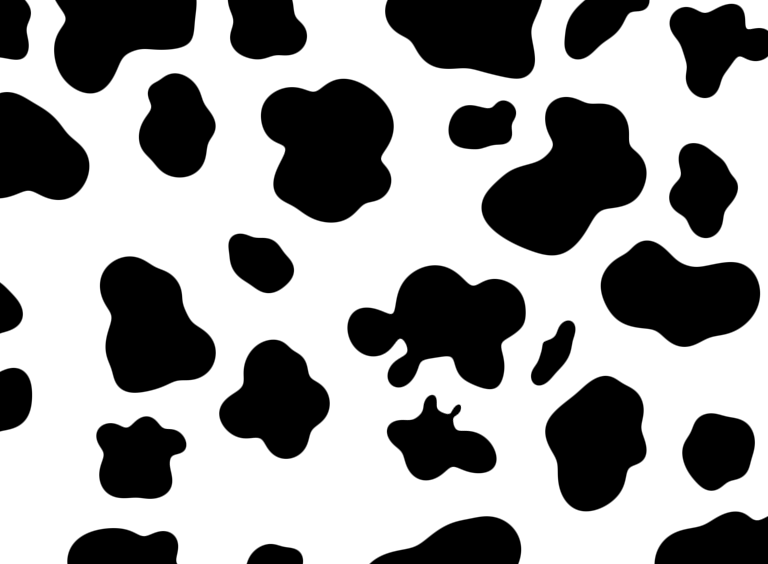
Give the GLSL for this pattern, as a Shadertoy shader.

```glsl
const vec3 HIDE_COLOR = vec3(1.0);
const vec3 SPOT_COLOR = vec3(0.0);
const float CELL = 0.25;           // grid pitch, in canvas heights
const float JITTER = 0.15;         // total shift of a spot, in canvas heights
const float LARGE_SIZE = 0.132;
const float SMALL_SIZE = 0.070;
const float SIZE_SPREAD = 0.22;
const float GAP = 0.035;           // bare hide kept between two spots
const float SHARPNESS = 70.0;      // higher gives tighter joints between lobes
const float WARP = 0.010;
const float EDGE_WIDTH = 0.75;     // half width of the edge, in pixels
const int LOBES = 5;
const float TAU = 6.2831853;

vec3 hash3(vec2 p, float seed) {
    vec3 q = fract(vec3(p.xyx + seed * 1.37) * vec3(0.1031, 0.1030, 0.0973));
    q += dot(q, q.yxz + 33.33);
    return fract((q.xxy + q.yzz) * q.zyx);
}

float circleWeight(vec2 p, float radius) {
    return exp(SHARPNESS * (radius - length(p)));
}

// Sum of soft circles: a core with lobes around it, stretched along one axis
float spotWeight(vec2 p, vec2 cell) {
    vec3 rnd = hash3(cell, 41.0);
    bool isLarge = mod(cell.x + cell.y, 2.0) < 0.5;
    float size = isLarge ? LARGE_SIZE : SMALL_SIZE;
    size *= 1.0 + SIZE_SPREAD * (2.0 * rnd.x - 1.0);

    float turn = TAU * rnd.y;
    mat2 rotation = mat2(cos(turn), sin(turn), -sin(turn), cos(turn));
    vec2 stretch = vec2(1.0 + 0.35 * rnd.z, 1.0 - 0.25 * rnd.z);
    p = rotation * p;

    float weight = circleWeight(p, 0.45 * size);
    for (int i = 0; i < LOBES; i++) {
        vec3 lobe = hash3(cell, 71.0 + 13.0 * float(i));
        float angle = TAU * (float(i) + 0.7 * lobe.x) / float(LOBES);
        float reach = size * mix(0.35, 0.90, lobe.y);
        float radius = size * mix(0.25, 0.58, lobe.z);
        vec2 center = reach * stretch * vec2(cos(angle), sin(angle));
        weight += circleWeight(p - center, radius);
    }
    return weight;
}

// Positive inside spots; neighbours keep clear of each other
float spotField(vec2 p) {
    vec2 home = floor(p / CELL);
    float strongest = 1e-30;
    float others = 1e-30;
    for (int y = -2; y <= 2; y++) {
        for (int x = -2; x <= 2; x++) {
            vec2 cell = home + vec2(x, y);
            vec2 shift = JITTER * (hash3(cell, 17.0).xy - 0.5);
            float weight = spotWeight(p - (cell + 0.5) * CELL - shift, cell);
            others += min(weight, strongest);
            strongest = max(weight, strongest);
        }
    }
    float inside = log(strongest) / SHARPNESS;
    float rival = log(others) / SHARPNESS;
    float clearance = 0.5 * (inside - rival - GAP);

    // Smooth minimum rounds the corners
    float nearest = min(inside, clearance);
    float difference = abs(inside - clearance);
    return nearest - log(1.0 + exp(-SHARPNESS * difference)) / SHARPNESS;
}

void mainImage(out vec4 fragColor, in vec2 fragCoord) {
    vec2 p = fragCoord / iResolution.y + vec2(3.1, 5.4);
    p += WARP * sin(p.yx * vec2(19.0, 23.0) + vec2(0.6, 2.1));

    float field = spotField(p);
    float edge = EDGE_WIDTH * max(fwidth(field), 1e-5);
    float coverage = smoothstep(-edge, edge, field);
    fragColor = vec4(mix(HIDE_COLOR, SPOT_COLOR, coverage), 1.0);
}
```
